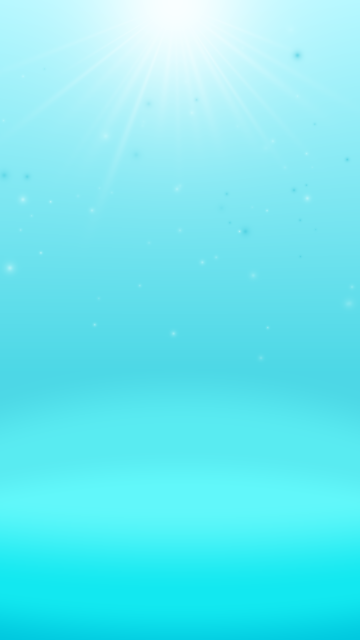
Reproduce this background procedurally as a WebGL 2 fragment shader.

```glsl
#version 300 es
precision highp float;
// Aqua studio backdrop: a pale wall fading down to a curved, glowing floor.
// A white light at the top casts soft angular rays, and hashed specks drift
// in the light. Lengths are in canvas heights, with depth measured downward.

uniform vec2 u_resolution;
out vec4 outColor;

const vec3 WALL_TOP = vec3(0.70, 0.97, 1.0);
const vec3 WALL_LOW = vec3(0.30, 0.845, 0.90);
const vec3 FLOOR_FAR = vec3(0.35, 0.92, 0.945);
const vec3 FLOOR_BRIGHT = vec3(0.38, 0.97, 0.98);
const vec3 FLOOR_DEEP = vec3(0.07, 0.91, 0.94);
const vec3 FLOOR_EDGE = vec3(0.0, 0.78, 0.87);
const vec3 SHADOW_SPECK = vec3(0.20, 0.76, 0.84);
const int RAY_COUNT = 17;
const int SPECK_COUNT = 64;

float hash(float n) {
  n = fract(n * 0.1031);
  n *= n + 33.33;
  return fract(n * (n + n));
}

// Wall and floor bands; bend is 0 at the middle and 1 at the sides.
vec3 backdrop(float depth, float bend) {
  vec3 color = mix(WALL_TOP, WALL_LOW, clamp(depth / 0.58, 0.0, 1.0));
  float horizon = depth - 0.045 * bend;
  color = mix(color, FLOOR_FAR, smoothstep(0.565, 0.665, horizon));
  color = mix(color, FLOOR_BRIGHT, smoothstep(0.70, 0.765, depth - 0.03 * bend));
  color = mix(color, FLOOR_DEEP, smoothstep(0.79, 0.93, depth + 0.015 * bend));
  return mix(color, FLOOR_EDGE, smoothstep(0.94, 1.03, depth + 0.02 * bend));
}

// Broad halo around a compact white core.
float lightGlow(float radius) {
  float core = exp(-pow(radius / 0.10, 2.0));
  float halo = exp(-pow(radius / 0.19, 2.0));
  return 1.0 - (1.0 - 0.85 * core) * (1.0 - 0.48 * halo);
}

// Fan of beams, each with its own angle, width, reach and strength.
float lightRays(vec2 fromLight) {
  float radius = length(fromLight);
  float angle = atan(fromLight.x, max(fromLight.y, 0.0001));
  float light = 0.0;
  for (int i = 0; i < RAY_COUNT; i++) {
    float id = float(i);
    float jitter = hash(id + 3.7) - 0.5;
    float direction = mix(-1.3, 1.3, (id + 0.5 + 0.7 * jitter) / float(RAY_COUNT));
    float width = mix(0.012, 0.045, hash(id + 41.3));
    float reach = mix(0.24, 0.44, hash(id + 83.9));
    float beam = exp(-pow((angle - direction) / width, 2.0));
    float fade = smoothstep(0.02, 0.09, radius) * (1.0 - smoothstep(0.05, reach, radius));
    light += beam * fade * mix(0.10, 0.26, hash(id + 127.1));
  }
  return min(light, 0.45);
}

// Soft disc with a small brighter centre.
float speck(vec2 offset, float size) {
  float d = length(offset) / size;
  return 0.55 * exp(-d * d) + 0.45 * exp(-7.0 * d * d);
}

vec3 addSpecks(vec3 color, vec2 point, float aspect) {
  for (int i = 0; i < SPECK_COUNT; i++) {
    float id = float(i) * 7.0 + 11.0;
    float spread = 0.5 * (hash(id + 1.3) + hash(id + 2.9));
    vec2 center = vec2(hash(id) * aspect, mix(0.02, 0.60, spread));
    float kind = hash(id + 4.1);
    float size = mix(0.0025, 0.0095, kind * kind);
    float strength = mix(0.12, 0.55, hash(id + 5.7));
    bool isDark = hash(id + 6.3) < 0.16;
    vec3 tint = isDark ? SHADOW_SPECK : vec3(0.90, 1.0, 1.0);
    color = mix(color, tint, strength * speck(point - center, size));
  }
  return color;
}

void main() {
  vec2 uv = gl_FragCoord.xy / u_resolution;
  float aspect = u_resolution.x / u_resolution.y;
  vec2 point = vec2(uv.x * aspect, 1.0 - uv.y);
  float side = 2.0 * uv.x - 1.0;
  vec2 fromLight = point - vec2(0.487 * aspect, 0.005);

  vec3 color = backdrop(point.y, side * side);
  color = mix(color, vec3(1.0), lightRays(fromLight));
  color = mix(color, vec3(1.0), lightGlow(length(fromLight * vec2(1.0, 0.9))));
  color = addSpecks(color, point, aspect);
  outColor = vec4(color, 1.0);
}
```
